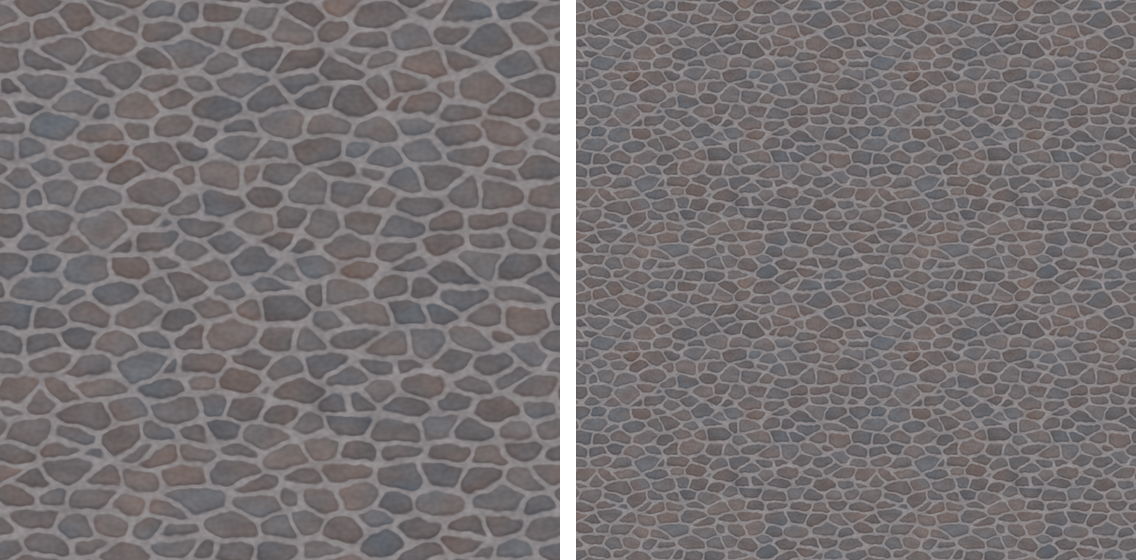
Left: one tile. Right: repeated 2 by 2.
Give the GLSL for this texture, as a Shadertoy shader.

```glsl
// Rubble stone wall: flat, rounded grey stones with pale raised mortar joints.
// Stones are cells of a wrapped, weighted Voronoi diagram on staggered courses;
// periodic gradient noise bends the joints and tints the faces.

const vec2 GRID = vec2(14.0, 24.0);   // stones across, courses up (even)

vec3 hash3(vec2 cell, float seed) {
    uvec3 v = uvec3(uint(cell.x), uint(cell.y), uint(seed));
    v = v * 1664525u + 1013904223u;
    v.x += v.y * v.z; v.y += v.z * v.x; v.z += v.x * v.y;
    v ^= v >> 16u;
    v.x += v.y * v.z; v.y += v.z * v.x; v.z += v.x * v.y;
    return vec3(v & 0xffffu) / 65535.0;
}

float corner(vec2 cell, vec2 offset, vec2 period, float seed) {
    float angle = 6.2832 * hash3(mod(cell, period), seed).x;
    return dot(vec2(cos(angle), sin(angle)), offset);
}

// Gradient noise that wraps after a whole number of periods
float noise(vec2 uv, vec2 period, float seed) {
    vec2 p = uv * period, i = floor(p), f = p - i;
    vec2 u = f * f * f * (f * (f * 6.0 - 15.0) + 10.0);
    vec2 e = vec2(1.0, 0.0);
    return mix(mix(corner(i, f, period, seed),
                   corner(i + e, f - e, period, seed), u.x),
               mix(corner(i + e.yx, f - e.yx, period, seed),
                   corner(i + 1.0, f - 1.0, period, seed), u.x), u.y);
}

// Stone centre in grid units (xy) and its size weight (z)
vec3 stoneSite(vec2 cell) {
    vec3 h = hash3(mod(cell, GRID), 3.0);
    float stagger = 0.5 * mod(cell.y, 2.0);
    vec2 centre = cell + 0.5 + (h.xy - 0.5) * vec2(0.85, 0.75);
    return vec3(centre.x + stagger - 0.25, centre.y, 0.32 * h.z);
}

// Returns joint distance (x) and upward facing (y) in canvas units; finds the stone
vec2 stoneEdge(vec2 p, out vec2 stone) {
    vec2 base = floor(p);
    vec3 site = vec3(0.0);
    float nearest = 1e3;
    for (int y = -2; y <= 2; y++)
    for (int x = -2; x <= 2; x++) {
        vec2 cell = base + vec2(x, y);
        vec3 s = stoneSite(cell);
        float d = dot(p - s.xy, p - s.xy) - s.z;
        if (d < nearest) { nearest = d; site = s; stone = cell; }
    }
    // Soft minimum over all neighbours rounds the corners
    float sum = 0.0, facing = 0.0;
    for (int y = -2; y <= 2; y++)
    for (int x = -2; x <= 2; x++) {
        vec2 cell = base + vec2(x, y);
        if (cell == stone) continue;
        vec3 s = stoneSite(cell);
        float d = dot(p - s.xy, p - s.xy) - s.z;
        vec2 normal = (s.xy - site.xy) * GRID;
        float w = exp(-300.0 * (d - nearest) / (2.0 * length(normal)));
        sum += w;
        facing += w * normalize(normal / (GRID * GRID)).y;
    }
    return vec2(-log(sum + 1e-9) / 300.0, facing / (sum + 1e-9));
}

void mainImage(out vec4 fragColor, in vec2 fragCoord) {
    vec2 uv = fragCoord / iResolution.xy;
    float pixel = 1.0 / iResolution.y;

    // Bend the joints, coarse then fine
    vec2 bend = 0.009 * vec2(noise(uv, vec2(18.0, 24.0), 11.0), noise(uv, vec2(18.0, 24.0), 12.0))
              + 0.004 * vec2(noise(uv, vec2(54.0), 13.0), noise(uv, vec2(54.0), 14.0));
    vec2 stone;
    vec2 edge = stoneEdge((uv + bend) * GRID, stone);
    vec3 h = hash3(mod(stone, GRID), 21.0);

    // Stone faces: own brightness, cloudy streaks, grain, warm and cool stains
    float cloud = noise(uv, vec2(22.0, 40.0), 31.0);
    float grain = noise(uv, vec2(90.0, 120.0), 32.0);
    float stain = noise(uv, vec2(6.0, 9.0), 33.0) + 0.6 * noise(uv, vec2(17.0, 30.0), 34.0)
                + 0.5 * (h.y - 0.5);
    vec3 color = vec3(0.422, 0.402, 0.407);
    color += 0.05 * (h.x - 0.5) + 0.045 * cloud + 0.035 * grain;
    color += stain * mix(vec3(0.035, -0.01, -0.035), vec3(0.05, 0.005, -0.02), step(0.0, stain));

    // Shaded rim, deepest along the lower side of each stone
    float rim = smoothstep(0.013, 0.005, edge.x);
    color -= rim * (0.032 - 0.026 * edge.y);

    // Mortar: pale ridge of uneven width and strength
    float wear = noise(uv, vec2(20.0, 26.0), 41.0);
    float halfWidth = 0.0041 + 0.0018 * wear;
    float soft = max(0.0026, pixel);
    float joint = 1.0 - smoothstep(halfWidth - soft, halfWidth + soft, edge.x);
    vec3 mortar = vec3(0.565, 0.547, 0.553) + 0.05 * wear + 0.06 * grain;
    color = mix(color, mortar, joint * (0.88 + 0.2 * cloud));

    fragColor = vec4(color, 1.0);
}
```
